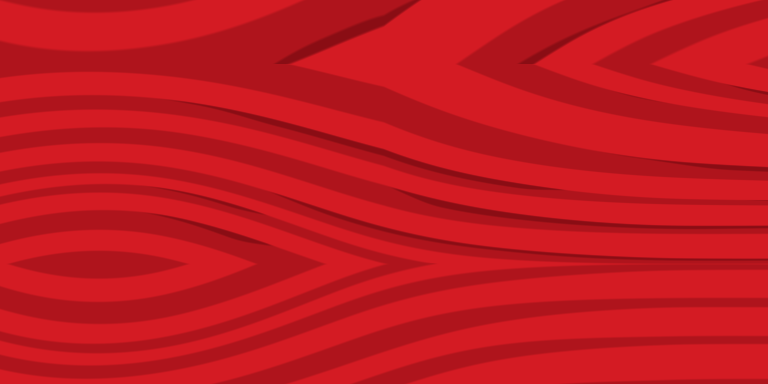
Give the GLSL for this texture, as a WebGL 2 fragment shader.

```glsl
#version 300 es
precision highp float;

uniform vec2 u_resolution;
out vec4 fragColor;

const vec3 LIGHT_RED = vec3(0.832, 0.104, 0.138);
const vec3 DARK_RED = vec3(0.688, 0.080, 0.108);
const vec3 DEEP_RED = vec3(0.540, 0.052, 0.080);

const float LOWER_AXIS = 0.3125;
const float UPPER_AXIS = 0.833;

// Dark bands as start and end levels of the grain field
const int BAND_COUNT = 10;
const vec2 BANDS[BAND_COUNT] = vec2[](
    vec2(-0.10, 0.036), vec2(0.090, 0.143), vec2(0.186, 0.208),
    vec2(0.236, 0.266), vec2(0.315, 0.358), vec2(0.404, 0.442),
    vec2(0.504, 0.588), vec2(0.713, 0.785), vec2(0.836, 0.878),
    vec2(0.943, 1.300));

float hash(vec2 cell) {
    vec3 q = fract(cell.xyx * vec3(0.1031, 0.1030, 0.0973));
    q += dot(q, q.yzx + 33.33);
    return fract((q.x + q.y) * q.z);
}

float valueNoise(vec2 p) {
    vec2 cell = floor(p);
    vec2 t = fract(p);
    t = t * t * (3.0 - 2.0 * t);
    float low = mix(hash(cell), hash(cell + vec2(1.0, 0.0)), t.x);
    float high = mix(hash(cell + vec2(0.0, 1.0)), hash(cell + vec2(1.0, 1.0)), t.x);
    return mix(low, high, t.y);
}

// Mirrors the height at the upper axis so that contours meet in points
float foldHeight(float y) {
    float above = y - UPPER_AXIS;
    return UPPER_AXIS - (above > 0.0 ? 0.6 * above : -above);
}

// Levels run flat at the left, slope across the middle and close around two knots
float grainField(vec2 p, float folded) {
    float rise = folded - LOWER_AXIS;
    float height = rise > 0.0 ? rise : -0.9 * rise;
    float spread = 0.6 + 0.6 * height;
    float along = (p.x - 0.25) / spread;
    float slope = 0.24 * (1.0 - exp(-along * along));
    float upperKnot = 0.2 * max(p.x - 1.0, 0.0) * smoothstep(0.4, 0.8, folded);
    float wobble = 0.012 * (valueNoise(p * vec2(2.3, 3.5) + 4.0) - 0.5);
    return height + slope + upperKnot + wobble;
}

float bandMask(float level, float start, float end, float blur) {
    return smoothstep(start - blur, start + blur, level)
         * (1.0 - smoothstep(end - blur, end + blur, level));
}

void main() {
    vec2 p = gl_FragCoord.xy / u_resolution.y;
    float folded = foldHeight(p.y);
    float level = grainField(p, folded);
    float blur = max(0.8 * fwidth(level), 0.0028);

    // Bands grow thin towards the lower right
    float thinning = 1.0 - 0.52 * smoothstep(1.0, 1.8, p.x)
                         * (1.0 - smoothstep(0.45, 0.7, folded));
    float side = step(LOWER_AXIS, p.y) + step(UPPER_AXIS, p.y);

    float dark = 0.0;
    float deep = 0.0;
    for (int i = 0; i < BAND_COUNT; i++) {
        float start = BANDS[i].x;
        float fullWidth = BANDS[i].y - start;
        float uneven = 0.9 + 0.2 * valueNoise(vec2(p.x * 2.0, float(i) * 5.0));
        float width = fullWidth * thinning * mix(uneven, 1.0, step(0.07, fullWidth));
        float end = start + width;
        dark = max(dark, bandMask(level, start, end, blur));

        // Tapered shadow slivers along the outer edge
        float chance = valueNoise(vec2(p.x * 2.6 + 1.7, float(i) * 7.0 + side * 3.0));
        float reach = smoothstep(0.3, 0.7, p.x) * step(0.5, side);
        float taper = smoothstep(0.48, 0.85, chance) * reach;
        float sliver = min(0.4 * width, 0.017) * taper;
        deep = max(deep, bandMask(level, end - sliver, end, blur)
                       * smoothstep(0.0, 0.25, taper));
    }

    vec3 color = mix(LIGHT_RED, DARK_RED, dark);
    color = mix(color, DEEP_RED, deep);
    fragColor = vec4(color, 1.0);
}
```
